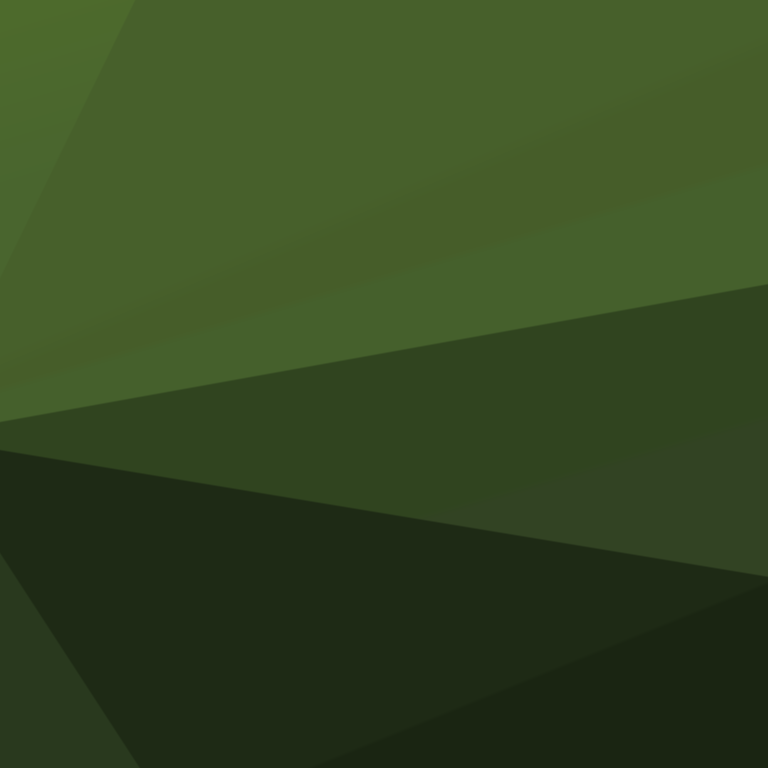
Give the GLSL for this background, as a Shadertoy shader.

```glsl
// Low-poly green backdrop: large flat facets meeting along slanted straight edges.
// Each facet is a half-plane mask from a signed line distance, layered back to front,
// with faint soft tonal bands laid inside the brighter facets.

// Signed distance to the line a-b, positive on the left of its direction.
float lineDistance(vec2 p, vec2 a, vec2 b) {
    vec2 dir = normalize(b - a);
    return dot(p - a, vec2(-dir.y, dir.x));
}

// Smooth mask of the half-plane left of a-b.
float leftOf(vec2 p, vec2 a, vec2 b, float softness) {
    return smoothstep(-softness, softness, lineDistance(p, a, b));
}

vec3 rgb(float r, float g, float b) {
    return vec3(r, g, b) / 255.0;
}

// Bright upper facet with its slanted bands and lighter left corner.
vec3 upperFacet(vec2 p, float edge) {
    vec3 lowerBand = rgb(69.0, 96.0, 44.0);
    vec3 oliveBand = rgb(70.0, 93.0, 41.0);
    vec3 topBand   = rgb(71.0, 96.0, 43.0);
    vec3 cornerLow = rgb(73.0, 101.0, 46.0);
    vec3 cornerTop = rgb(77.0, 106.0, 44.0);

    vec3 color = lowerBand;
    color = mix(color, oliveBand, leftOf(p, vec2(0.0, 0.492), vec2(1.0, 0.785), 0.008));
    color = mix(color, topBand, leftOf(p, vec2(0.0, 0.525), vec2(1.0, 0.945), 0.02));

    vec3 corner = mix(cornerLow, cornerTop, smoothstep(0.7, 1.02, p.y - 0.3 * p.x));
    return mix(color, corner, leftOf(p, vec2(0.0, 0.638), vec2(0.176, 1.0), edge));
}

// Mid-tone wedge with a greyer band at its lower right.
vec3 middleFacet(vec2 p) {
    vec3 wedge = rgb(48.0, 68.0, 31.0);
    vec3 greyBand = rgb(50.0, 67.0, 35.0);
    return mix(greyBand, wedge, leftOf(p, vec2(0.586, 0.336), vec2(1.0, 0.456), 0.008));
}

// Dark base with a deeper right facet and a lighter left corner.
vec3 lowerFacet(vec2 p, float edge) {
    vec3 dark = rgb(30.0, 42.0, 21.0);
    vec3 deepest = rgb(26.0, 37.0, 18.0);
    vec3 moss = rgb(41.0, 57.0, 30.0);

    vec3 color = mix(deepest, dark, leftOf(p, vec2(0.404, 0.0), vec2(1.0, 0.241), 2.0 * edge));
    return mix(moss, color, leftOf(p, vec2(0.0, 0.280), vec2(0.182, 0.0), edge));
}

void mainImage(out vec4 fragColor, in vec2 fragCoord) {
    vec2 p = fragCoord / iResolution.xy;
    float edge = max(0.0016, 0.75 / iResolution.y);

    // Stack the facets from the bottom up.
    vec3 color = lowerFacet(p, edge);
    color = mix(color, middleFacet(p), leftOf(p, vec2(0.0, 0.414), vec2(1.0, 0.249), edge));
    color = mix(color, upperFacet(p, edge), leftOf(p, vec2(0.0, 0.4505), vec2(1.0, 0.630), edge));

    fragColor = vec4(color, 1.0);
}
```
